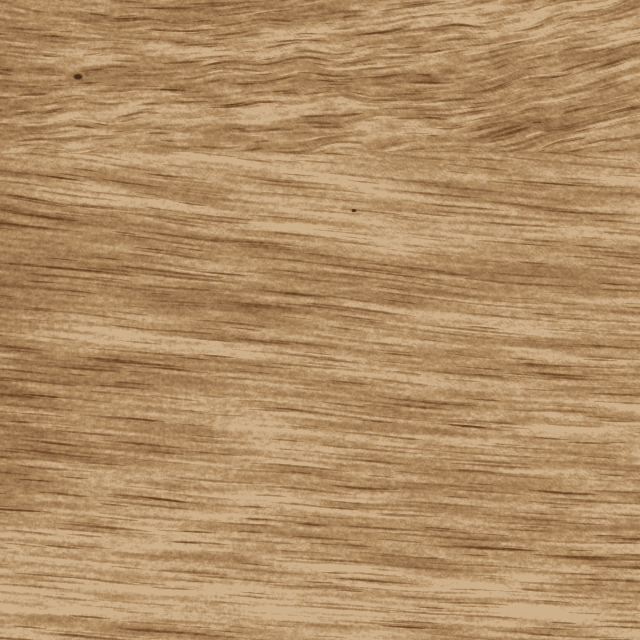
Reproduce this texture procedurally as a Shadertoy shader.

```glsl
// Two joined oak boards: a calm lower one and a wavier, rougher upper one.
// Streaks stretched along a bent grain coordinate give bands and fibres;
// scattered tapered dashes give the dark pores and pale flecks.

float hash(vec2 p) {
    return fract(sin(dot(p, vec2(127.1, 311.7))) * 43758.5453);
}

float noise(vec2 p) {
    vec2 i = floor(p), f = fract(p);
    f = f * f * (3.0 - 2.0 * f);
    return mix(mix(hash(i), hash(i + vec2(1, 0)), f.x),
               mix(hash(i + vec2(0, 1)), hash(i + vec2(1, 1)), f.x), f.y);
}

// Noise centred on zero
float wave(vec2 p) {
    return noise(p) - 0.5;
}

// Noise whose rows are shifted at random, so that cell ends never line up
float streaks(vec2 p) {
    float row = floor(p.y);
    float below = wave(vec2(p.x + 23.0 * hash(vec2(row, 3.0)), row));
    float above = wave(vec2(p.x + 23.0 * hash(vec2(row + 1.0, 3.0)), row + 1.0));
    return mix(below, above, smoothstep(0.0, 1.0, p.y - row));
}

// Tapered dashes, one per cell; density is the share of cells in use
float dashes(vec2 grain, vec2 cells, float density, float thickness, float seed) {
    vec2 p = grain * cells;
    p.x += 0.37 * floor(p.y) * 0.0;
    vec2 base = floor(p);
    float mask = 0.0;
    for (int j = -1; j <= 1; j++) {
        for (int i = -1; i <= 1; i++) {
            vec2 cell = base + vec2(i, j);
            vec2 id = cell + seed;
            vec2 d = p - cell - vec2(hash(id), hash(id + 37.3));
            float size = hash(id + 71.9);
            float along = d.x / mix(0.2, 0.8, size * size);
            float taper = sqrt(max(1.0 - along * along, 0.0));
            float halfWidth = thickness * mix(0.6, 1.1, size) * taper + 0.001;
            float dash = smoothstep(halfWidth, halfWidth * 0.15, abs(d.y)) * taper;
            float used = step(hash(id + 13.7), density);
            mask = max(mask, dash * used * mix(0.45, 1.0, hash(id + 91.1)));
        }
    }
    return mask;
}

// Bands and fibres shared by both boards
float fibres(vec2 grain, float stretch) {
    float tone = 0.26 * streaks(grain * vec2(1.2 * stretch, 15.0));
    tone += 0.42 * streaks(grain * vec2(2.5 * stretch, 44.0) + 17.0);
    tone += 0.52 * streaks(grain * vec2(6.0 * stretch, 100.0) + 31.0);
    tone += 0.62 * streaks(grain * vec2(13.0 * stretch, 200.0) + 53.0);
    return tone;
}

float lowerBoard(vec2 uv) {
    float bend = 0.06 * uv.x + 0.05 * uv.x * uv.y
               + 0.018 * wave(uv * vec2(2.5, 4.0)) + 0.005 * wave(uv * vec2(9.0, 22.0));
    vec2 grain = vec2(uv.x, uv.y + bend);
    float tone = 0.75 + fibres(grain, 1.0);

    // One dark growth band with a pale one beneath it
    tone -= 0.20 * exp(-pow((grain.y - 0.645) / 0.018, 2.0));
    tone += 0.12 * exp(-pow((grain.y - 0.585) / 0.022, 2.0));

    // Pores: fine everywhere, bolder toward the bottom
    float low = smoothstep(0.6, 0.0, uv.y);
    tone -= 0.65 * dashes(grain, vec2(8.0, 95.0), 0.7, 0.27, 5.0);
    tone -= mix(0.65, 1.0, low) * dashes(grain, vec2(9.0, 50.0), 0.45, 0.17, 29.0);

    // Shaded left side and brighter bottom edge
    tone -= 0.28 * exp(-uv.x * 6.0) * smoothstep(0.08, 0.3, uv.y);
    return tone + 0.12 * smoothstep(0.14, 0.0, uv.y);
}

float upperBoard(vec2 uv) {
    float bend = 0.06 * uv.x - 0.13 * uv.x * uv.x
               + 0.028 * wave(uv * vec2(4.0, 6.0)) + 0.012 * wave(uv * vec2(17.0, 26.0));
    vec2 grain = vec2(uv.x, uv.y + bend) + 3.0;
    float tone = 0.71 + fibres(grain, 2.0);
    tone -= 0.62 * dashes(grain, vec2(17.0, 90.0), 0.7, 0.28, 11.0);
    tone -= 0.78 * dashes(grain, vec2(13.0, 54.0), 0.5, 0.19, 43.0);
    tone += 0.50 * dashes(grain, vec2(19.0, 70.0), 0.32, 0.17, 67.0);
    return tone - 0.14 * exp(-uv.x * 7.0);
}

// Small dark knot, slightly wider than tall
float knot(vec2 uv, vec2 centre, float radius) {
    float d = length((uv - centre) * vec2(0.8, 1.25));
    return smoothstep(radius * 1.35, radius * 0.6, d);
}

void mainImage(out vec4 fragColor, in vec2 fragCoord) {
    vec2 uv = fragCoord / iResolution.xy;

    // Boards meet at a nearly level seam
    float seam = 0.762 + 0.003 * wave(vec2(uv.x * 6.0, 2.0));
    float tone = mix(lowerBoard(uv), upperBoard(uv),
                     smoothstep(-0.0015, 0.0015, uv.y - seam));
    tone -= 0.16 * exp(-pow((uv.y - seam) / 0.0025, 2.0));

    // Fine speckle of the cut surface
    tone += 0.36 * streaks(uv * vec2(130.0, 290.0) + vec2(0.0, 17.0 * uv.x));
    tone += 0.32 * wave(mat2(0.8, 0.6, -0.6, 0.8) * uv * 390.0);

    // Brown through honey to pale straw
    vec3 honey = vec3(0.70, 0.555, 0.385);
    vec3 color = mix(vec3(0.53, 0.38, 0.24), honey, clamp(tone / 0.65, -0.7, 1.0));
    color = mix(color, vec3(0.79, 0.67, 0.52), clamp((tone - 0.65) / 0.35, 0.0, 1.2));

    float knots = max(knot(uv, vec2(0.122, 0.880), 0.0055),
                      knot(uv, vec2(0.553, 0.671), 0.003));
    color = mix(color, vec3(0.24, 0.14, 0.07), knots * 0.9);
    fragColor = vec4(color, 1.0);
}
```
